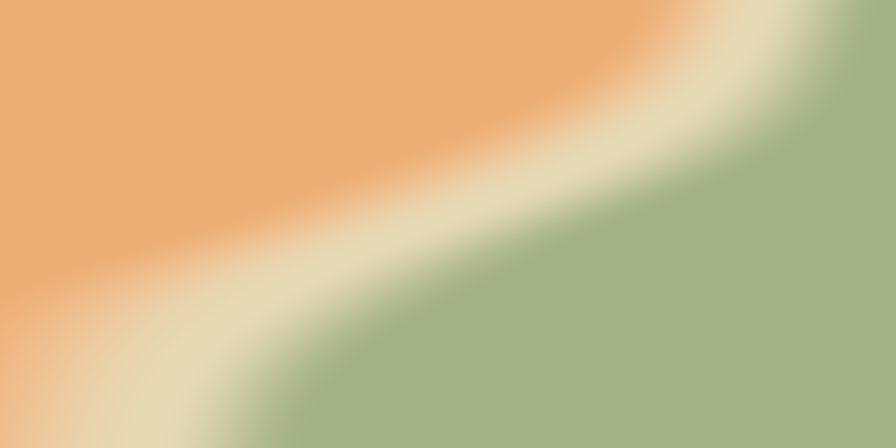
Reproduce this background procedurally as a WebGL 1 fragment shader.

```glsl
precision highp float;

uniform vec2 u_resolution;

float tanhCurve(float v) {
  float e = exp(2.0 * v);
  return (e - 1.0) / (e + 1.0);
}

void main() {
  // Canvas units: height is 1, width is 2
  vec2 p = gl_FragCoord.xy / u_resolution * vec2(2.0, 1.0);

  vec3 orange = vec3(0.93, 0.685, 0.46);
  vec3 peach = vec3(0.95, 0.775, 0.60);
  vec3 cream = vec3(0.90, 0.855, 0.71);
  vec3 green = vec3(0.642, 0.695, 0.53);

  // S-shaped ridge, and the approximate signed distance to it
  float bend = tanhCurve((p.y - 0.525) * 3.6);
  float ridge = 1.03 + 0.72 * bend;
  float slope = 2.59 * (1.0 - bend * bend);
  float dist = (p.x - ridge) / sqrt(1.0 + slope * slope);

  // The glow is narrow in the middle and spreads towards both ends
  float spread = bend * bend;
  float lower = step(bend, 0.0);
  float warmWidth = 0.18 + spread * mix(0.10, 0.42, lower);
  float coolWidth = 0.15 + spread * mix(0.12, 0.20, lower);

  // Cream blends through peach to orange on one side, to green on the other
  float warm = smoothstep(0.0, warmWidth, -dist);
  float cool = smoothstep(0.0, coolWidth, dist);
  vec3 color = mix(mix(cream, peach, warm), mix(peach, orange, warm), warm);
  color = mix(color, green, cool);

  gl_FragColor = vec4(color, 1.0);
}
```
